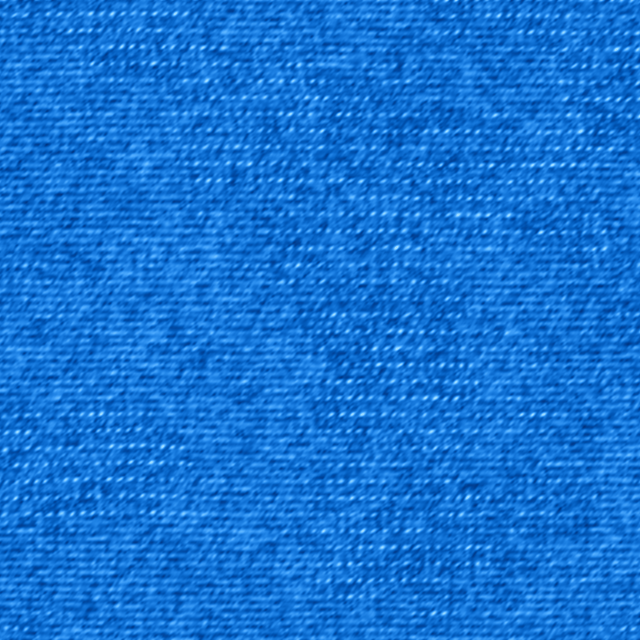
This texture is drawn by a three.js fragment shader. Its source:

```glsl
varying vec2 vUv;

float hash(vec2 cell) {
  vec3 q = fract(cell.xyx * 0.1031);
  q += dot(q, q.yzx + 33.33);
  return fract((q.x + q.y) * q.z);
}

float noise(vec2 p) {
  vec2 cell = floor(p);
  vec2 f = fract(p);
  f = f * f * (3.0 - 2.0 * f);
  return mix(mix(hash(cell), hash(cell + vec2(1.0, 0.0)), f.x),
             mix(hash(cell + vec2(0.0, 1.0)), hash(cell + 1.0), f.x), f.y);
}

// Rows of slanted stitches that blend into plain thread lines in patches
float knit(vec2 p) {
  p.y += 0.006 * noise(p * vec2(5.0, 4.0)) + 0.0015 * noise(p * vec2(28.0, 20.0));
  float y = p.y * 77.0;
  float row = floor(y);
  float f = fract(y);
  float thread = 0.5 - 0.5 * cos(6.2832 * f);

  float drift = 0.5 * hash(vec2(row, 7.0)) + 0.8 * noise(vec2(p.x * 9.0, row * 0.4));
  float stitch = 0.5 + 0.5 * cos(6.2832 * (p.x * 61.0 - 0.55 * f + drift));
  float wear = 0.65 + 0.7 * noise(vec2(p.x * 34.0, row + 50.0));
  float strength = mix(0.5, 1.6, mod(row, 2.0)) * wear;

  float dashes = thread * strength * pow(stitch, 1.5) - 0.24;
  float lines = thread * wear * (0.5 + 0.35 * stitch) - 0.32;
  float patches = 0.65 * noise(p * vec2(5.0, 7.0) + 3.0) + 0.35 * noise(p * vec2(13.0, 22.0));
  return mix(dashes, lines, smoothstep(0.4, 0.65, patches));
}

// Fuzzy fibres, leaning the same way as the stitches
float fibres(vec2 p) {
  vec2 lean = vec2(p.x - 0.6 * p.y, p.y);
  float coarse = noise(lean * vec2(125.0, 105.0) + 11.0) - 0.5;
  float fine = noise(lean * vec2(230.0, 190.0) + 71.0) - 0.5;
  return 0.2 * coarse + 0.19 * fine;
}

// Deep blue through azure to pale highlights
vec3 dye(float level) {
  float t = clamp((level - 0.31) / 0.33, -0.6, 1.7);
  float red = 0.27 * pow(max(t, 0.0), 1.6);
  float blue = 0.67 + 0.47 * t - 0.16 * t * t;
  return clamp(vec3(red, 0.31 + 0.33 * t, blue), 0.0, 1.0);
}

void main() {
  float cloud = 0.04 * (noise(vUv * 9.0 + 20.0) - 0.5);
  float level = 0.452 + 0.21 * knit(vUv) + fibres(vUv) + cloud;
  gl_FragColor = vec4(dye(level), 1.0);
}
```
